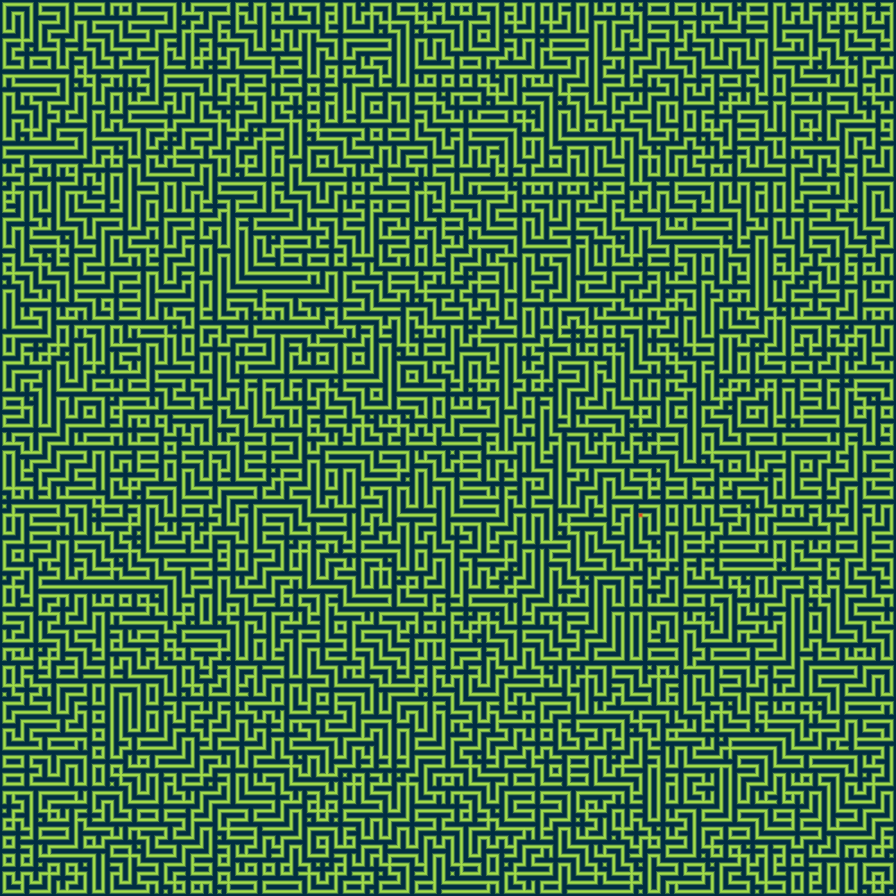
This pattern is drawn by a three.js fragment shader. Its source:

```glsl
varying vec2 vUv;

const float NODES = 100.0;
const float HALF_WIDTH = 0.19;
const float SOFTNESS = 0.16;
const vec3 WALL = vec3(0.0, 0.18, 0.26);
const vec3 PATH = vec3(0.64, 0.87, 0.29);
const vec3 MARKER = vec3(0.9, 0.25, 0.12);

float hash(vec2 p, float seed) {
  vec3 q = fract(vec3(p.xyx) * vec3(0.1031, 0.1030, 0.0973) + seed * 0.137);
  q += dot(q, q.yzx + 33.33);
  return fract((q.x + q.y) * q.z);
}

// Slowly varying preference, roughly -1 to 1
float drift(vec2 p, float phase) {
  return 0.5 * sin(p.x * 0.37 + p.y * 0.23 + phase)
       + 0.5 * sin(p.y * 0.41 - p.x * 0.19 + phase * 2.3);
}

bool inside(vec2 p, float size) {
  return all(greaterThan(p, vec2(-0.5))) && all(lessThan(p, vec2(size - 0.5)));
}

// Each block chooses one neighbour; alternating axes favour stairs over long runs
vec2 pick(vec2 block) {
  float trend = drift(block, 1.0);
  float side = hash(block, 1.0) < 0.5 + 0.4 * trend ? 1.0 : -1.0;
  float rise = hash(block, 2.0) < 0.5 - 0.4 * trend ? 1.0 : -1.0;
  float checker = mod(block.x + block.y, 2.0) - 0.5;
  bool across = hash(block, 3.0) < 0.5 + 0.4 * checker;
  vec2 dir = across ? vec2(side, 0.0) : vec2(0.0, rise);
  return inside(block + dir, NODES * 0.5) ? dir : -dir;
}

bool linked(vec2 block, vec2 dir) {
  vec2 other = block + dir;
  if (!inside(block, NODES * 0.5) || !inside(other, NODES * 0.5)) return false;
  return dot(pick(block), dir) > 0.5 || dot(pick(other), dir) < -0.5;
}

// Some blocks swap their inner sides, which makes dead ends and branches
vec2 turnedSide(vec2 block, vec2 side) {
  float turn = hash(block, 5.0);
  if (turn < 0.22) return side.yx;
  return turn < 0.44 ? -side.yx : side;
}

// The path walks around the linked blocks
bool joined(vec2 node, vec2 dir) {
  if (!inside(node + dir, NODES)) return false;
  vec2 low = min(node, node + dir);
  vec2 axis = abs(dir);
  vec2 block = floor((low + 0.25) * 0.5);
  vec2 nextBlock = floor((low + axis + 0.25) * 0.5);
  if (distance(block, nextBlock) > 0.5) return linked(block, axis);
  float side = 2.0 * mod(dot(low, axis.yx), 2.0) - 1.0;
  return !linked(block, turnedSide(block, axis.yx * side));
}

// Square-ended distance to an arm leaving the node centre
float armDistance(vec2 p, vec2 dir, float len) {
  vec2 q = abs(p - dir * clamp(dot(p, dir), 0.0, len));
  return max(q.x, q.y);
}

float fill(float dist) {
  return 1.0 - smoothstep(HALF_WIDTH - SOFTNESS, HALF_WIDTH + SOFTNESS, dist);
}

void main() {
  vec2 grid = vUv * NODES;
  vec2 node = clamp(floor(grid), 0.0, NODES - 1.0);
  vec2 local = grid - node - 0.5;

  // Nearest of the four possible corridors
  float dist = armDistance(local, vec2(1.0, 0.0), 0.0);
  vec2 dir = vec2(1.0, 0.0);
  for (int i = 0; i < 4; i++) {
    if (joined(node, dir)) dist = min(dist, armDistance(local, dir, 0.5));
    dir = vec2(-dir.y, dir.x);
  }
  vec3 color = mix(WALL, PATH, fill(dist));

  // Single marked node
  vec2 offset = abs(grid - vec2(71.5, 42.5));
  color = mix(color, MARKER, fill(max(offset.x, offset.y)));
  gl_FragColor = vec4(color, 1.0);
}
```
